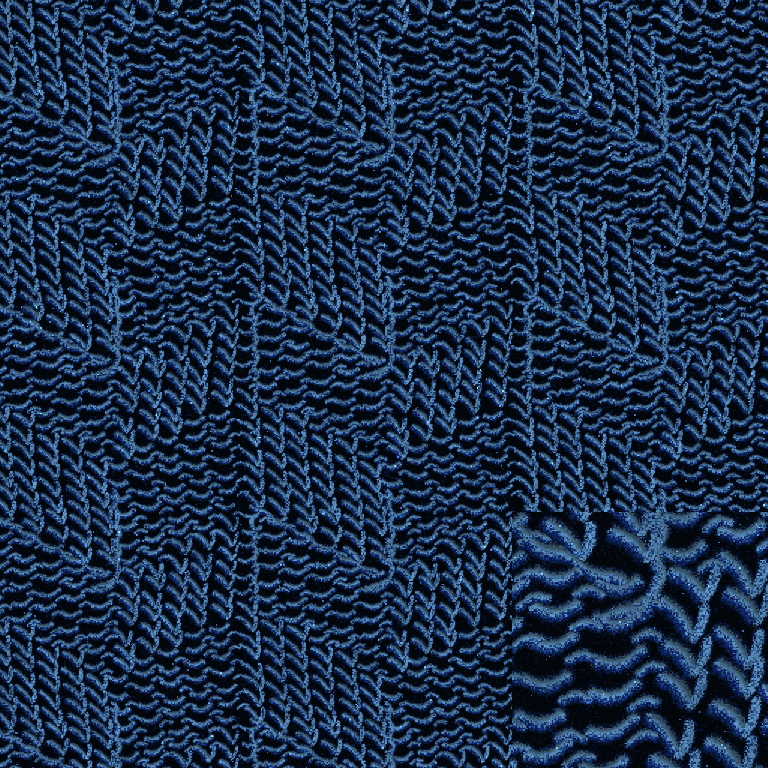
Write a Shadertoy shader that draws this texture.

```glsl
// Dark blue knitted cloth: zigzag panels alternate columns of slanted plaits
// with rows of purl bumps. Each stitch is a few bent, rounded yarn strokes;
// a magnified detail of the cloth fills the lower right corner.

const vec3 BLACK = vec3(0.008, 0.024, 0.042);
const vec3 NAVY  = vec3(0.03, 0.08, 0.19);
const vec3 ROYAL = vec3(0.04, 0.14, 0.40);
const vec3 SKY   = vec3(0.32, 0.51, 0.67);
const vec3 SLATE = vec3(0.20, 0.30, 0.36);

const float ROWS_ACROSS_CANVAS = 50.5;     // one unit is one stitch row
const vec2  REPEAT = vec2(18.0, 14.0);     // size of the repeating unit
const vec2  STITCHES = vec2(11.0, 14.0);   // columns and rows per repeat
const vec2  PHASE = vec2(7.37, 34.07);     // position of one zigzag tip
const float PURL_HEIGHT = 6.25;            // purl band in the left panel
const float ROW_SLOPE = 0.22;
const float PANEL_SLOPE = 0.55;
const vec2  LIGHT = vec2(0.45, 0.89);

float hash(vec2 p) {
    vec3 q = fract(p.xyx * vec3(0.1031, 0.1030, 0.0973));
    q += dot(q, q.yzx + 33.33);
    return fract((q.x + q.y) * q.z);
}

float wrapX(float x) {
    return mod(x + 0.5 * REPEAT.x, REPEAT.x) - 0.5 * REPEAT.x;
}

// Bent stroke from a to b: x is height (1 on the axis), y the lit side.
vec2 stroke(vec2 p, vec2 a, vec2 b, float bend, float radius) {
    float len = length(b - a);
    vec2 axis = (b - a) / len;
    vec2 normal = vec2(-axis.y, axis.x);
    float along = dot(p - a, axis);
    float t = clamp(along / len, 0.0, 1.0);
    float across = dot(p - a, normal) - bend * 4.0 * t * (1.0 - t);
    float d = length(vec2(along - t * len, across));
    return vec2(1.0 - d / radius, across / radius * dot(normal, LIGHT));
}

vec2 upper(vec2 a, vec2 b) {
    return a.x > b.x ? a : b;
}

// Plait: a fat falling stroke beside a thin, nearly upright one.
vec2 knitStitch(vec2 p) {
    vec2 fat = stroke(p, vec2(-0.44, 0.38), vec2(0.30, -0.30), 0.08, 0.33);
    vec2 thin = stroke(p, vec2(0.46, -0.44), vec2(0.70, 0.36), -0.09, 0.24);
    return upper(fat, thin);
}

// Purl: a sagging bump and a smaller arch, half a stitch apart.
vec2 purlStitch(vec2 p) {
    vec2 sag = stroke(p, vec2(-0.54, 0.02), vec2(0.42, 0.18), -0.21, 0.31);
    vec2 arch = stroke(p, vec2(0.50, -0.44), vec2(1.08, -0.36), 0.13, 0.24);
    return upper(sag, arch);
}

bool isKnit(vec2 center) {
    float x = wrapX(center.x);
    float s = center.y + (ROW_SLOPE - PANEL_SLOPE) * abs(x);
    bool band = mod(s, REPEAT.y) < PURL_HEIGHT;
    return band == (x > 0.0);
}

// All stitches close to p, on rows that follow the zigzag.
vec2 stitches(vec2 p) {
    vec2 size = REPEAT / STITCHES;
    float s = p.y - PANEL_SLOPE * abs(p.x);
    vec2 w = vec2(p.x + 0.3 * cos(6.2832 * s / REPEAT.y), p.y - ROW_SLOPE * abs(p.x));
    vec2 base = floor(w / size);
    vec2 best = vec2(-1.0, 0.0);
    for (int j = -1; j <= 1; j++)
    for (int i = -1; i <= 1; i++) {
        vec2 id = base + vec2(i, j);
        vec2 center = (id + 0.5) * size;
        vec2 key = mod(id, STITCHES);
        vec2 jitter = vec2(hash(key + 3.1), hash(key + 17.7)) - 0.5;
        vec2 q = w - center + jitter * vec2(0.32, 0.26);
        q.y += ROW_SLOPE * (abs(p.x) - abs(wrapX(center.x)));
        q.y += q.x * jitter.x * 0.4;
        best = upper(best, isKnit(center) ? knitStitch(q) : purlStitch(q));
    }
    return best;
}

// Long yarns along the panel borders.
vec2 borders(vec2 p) {
    vec2 q = vec2(p.x, mod(p.y, REPEAT.y));
    q += 0.10 * sin(q.yx * vec2(5.2, 4.3) + vec2(0.0, 1.3));
    vec2 rib = stroke(q, vec2(-8.7, 11.1), vec2(-0.7, 6.7), -0.12, 0.33);
    vec2 seam = stroke(q, vec2(0.3, 6.4), vec2(0.15, 12.2), -0.15, 0.31);
    vec2 hook = stroke(q, vec2(-1.3, 5.8), vec2(0.3, 6.4), -0.22, 0.33);
    vec2 edge = stroke(q, vec2(-8.6, 5.6), vec2(-8.8, 10.4), -0.12, 0.29);
    return upper(upper(rib, seam), upper(hook, edge));
}

void mainImage(out vec4 fragColor, in vec2 fragCoord) {
    vec2 uv = fragCoord / iResolution.xy;

    // Magnified corner detail
    bool detail = uv.x > 2.0 / 3.0 && uv.y < 1.0 / 3.0;
    vec2 view = detail ? 0.5 + (uv - vec2(5.0, 1.0) / 6.0) / 2.4 : uv;

    vec2 p = view * ROWS_ACROSS_CANVAS - PHASE;
    p.x = wrapX(p.x);
    vec2 cloth = stitches(p);
    float crease = wrapX(p.x - 8.4);
    cloth.x -= 0.22 * exp(-2.0 * crease * crease);
    vec2 yarn = upper(cloth, borders(p));

    // Woolly grain, shading and scattered glints
    vec2 cell = floor(uv * 512.0);
    float grain = hash(cell) - 0.5;
    float speck = hash(cell + 91.3);
    float wear = 0.95 + 0.08 * sin(p.x * 1.4 + sin(p.y * 0.9)) * sin(p.y * 1.35);
    float height = yarn.x + grain * 0.28;
    vec3 lit = mix(ROYAL, SKY, smoothstep(-0.42, 0.14, yarn.y + grain * 0.5));
    lit = mix(lit, SLATE, smoothstep(0.12, 0.42, yarn.y + grain * 0.3));
    vec3 color = mix(BLACK, NAVY, smoothstep(0.0, 0.32, height));
    color = mix(color, lit * wear, smoothstep(0.24, 0.56, height));
    color *= 1.0 + 0.4 * grain;
    color += ROYAL * 0.45 * smoothstep(0.90, 1.0, speck);
    color += SKY * 0.7 * step(0.998, speck);
    fragColor = vec4(color, 1.0);
}
```
